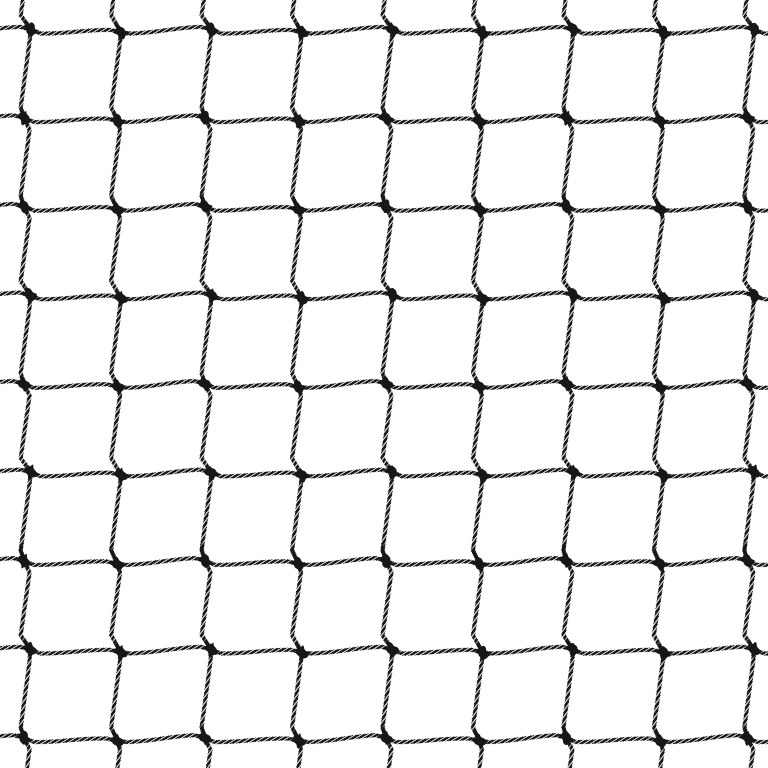
A WebGL 2 fragment shader for this pattern:

```glsl
#version 300 es
precision highp float;
// Knotted net of twisted black and grey cord on white.
// Each knot draws itself, the cord to its right and the cord below it;
// cords are three-part polylines, shaded with slanted strand stripes.
// Lengths are in units of the column pitch.

#define COLUMNS 8.49
#define ROW_PITCH 0.979
#define FIRST_KNOT vec2(0.277, 0.344)
#define CORD_RADIUS 0.0225
#define TWIST_PITCH 0.069
#define KNOT_SIZE vec2(0.052, 0.036)
#define JITTER 0.010
#define PAPER vec3(1.0)
#define DARK_STRAND vec3(0.09)
#define LIGHT_STRAND vec3(0.74)

uniform vec2 u_resolution;
out vec4 fragColor;

const float TAU = 6.2831853;

float hash(vec2 p) {
    vec3 q = fract(vec3(p.xyx) * 0.1031);
    q += dot(q, q.yzx + 33.33);
    return fract((q.x + q.y) * q.z);
}

// Unshifted lattice point of a knot.
vec2 latticePoint(vec2 id) {
    return FIRST_KNOT + id * vec2(1.0, ROW_PITCH);
}

// Rows alternate between pulled right and slack, with one slip near the top.
float pulledRight(vec2 id) {
    return mod(id.y + step(id.y, 1.5) + 2.0, 2.0);
}

vec2 knotCenter(vec2 id) {
    float oddColumn = mod(id.x + 2.0, 2.0);
    float slackShift = mix(-0.013, 0.024, oddColumn);
    vec2 shift = vec2(mix(slackShift, 0.060, pulledRight(id)),
                      mix(-0.018, 0.018, oddColumn));
    vec2 noise = vec2(hash(id + 3.7), hash(id + 19.1)) - 0.5;
    return latticePoint(id) + shift + noise * JITTER;
}

float segment(vec2 p, vec2 a, vec2 b) {
    vec2 d = b - a;
    return length(p - a - d * clamp(dot(p - a, d) / dot(d, d), 0.0, 1.0));
}

float polyline(vec2 p, vec2 a, vec2 b, vec2 c, vec2 d) {
    return min(segment(p, b, c), min(segment(p, a, b), segment(p, c, d)));
}

float knotDistance(vec2 p, vec2 id) {
    float angle = mix(0.65, 1.2, hash(id + 41.3));
    float c = cos(angle), s = sin(angle);
    vec2 q = mat2(c, -s, s, c) * p;
    q += 0.005 * sin(q.yx * 75.0 + TAU * hash(id + 8.2));
    vec2 e = abs(q) - KNOT_SIZE;
    return length(max(e, 0.0)) + min(max(e.x, e.y), 0.0) - 0.014;
}

// Lays a twisted cord over the colour; phase counts strands along it.
vec3 drawCord(vec3 under, float dist, float phase, float clearOfKnot, float soft) {
    float wave = sin(TAU * phase);
    float radius = CORD_RADIUS * (1.0 + 0.1 * cos(2.0 * TAU * phase));
    float strand = smoothstep(-0.2, 0.95, wave) * clearOfKnot;
    vec3 tone = mix(DARK_STRAND, LIGHT_STRAND, strand);
    return mix(under, tone, 1.0 - smoothstep(-soft, soft, dist - radius));
}

void main() {
    // Rows are counted downward from the top edge.
    vec2 p = vec2(gl_FragCoord.x, u_resolution.y - gl_FragCoord.y)
           * COLUMNS / u_resolution.y;
    float soft = 0.7 * COLUMNS / u_resolution.y;
    vec2 home = floor((p - FIRST_KNOT) / vec2(1.0, ROW_PITCH));
    vec3 color = PAPER;
    float knotInk = 0.0;

    for (int j = -1; j <= 1; j++)
    for (int i = -1; i <= 1; i++) {
        vec2 id = home + vec2(i, j);
        vec2 base = latticePoint(id);
        vec2 below = base + vec2(0.0, ROW_PITCH);
        vec2 knot = knotCenter(id);
        vec2 rightKnot = knotCenter(id + vec2(1.0, 0.0));
        vec2 lowerKnot = knotCenter(id + vec2(0.0, 1.0));

        // Horizontal cord: slight S-bend, steeper after odd columns.
        float rise = mix(-0.008, -0.042, mod(id.x + 2.0, 2.0));
        vec2 bent = p - vec2(0.0, 0.008 * sin(TAU * (p.x - knot.x)));
        float dist = polyline(bent, knot, vec2(knot.x + 0.11, base.y + 0.022),
                              vec2(rightKnot.x - 0.12, base.y + rise), rightKnot);
        float nearest = min(distance(p, knot), distance(p, rightKnot));
        color = drawCord(color, dist, (p.x + 1.6 * p.y) / TWIST_PITCH,
                         smoothstep(0.06, 0.12, nearest), soft);

        // Vertical cord: leans left going down, then kicks back into the knot.
        float kick = mix(0.135, 0.175, pulledRight(id + vec2(0.0, 1.0)));
        dist = polyline(p, knot, base + vec2(0.050, 0.11),
                        below + vec2(-0.048, -kick), lowerKnot);
        float tight = 0.09 + 0.12 * hash(vec2(id.y, 5.0));
        float clearOfKnot = smoothstep(0.06, 0.12, distance(p, knot))
                          * smoothstep(tight - 0.04, tight + 0.03, distance(p, lowerKnot));
        color = drawCord(color, dist, (p.y + 1.3 * p.x) / TWIST_PITCH, clearOfKnot, soft);

        knotInk = max(knotInk, 1.0 - smoothstep(-soft, soft, knotDistance(p - knot, id)));
    }
    fragColor = vec4(mix(color, DARK_STRAND, knotInk), 1.0);
}
```
